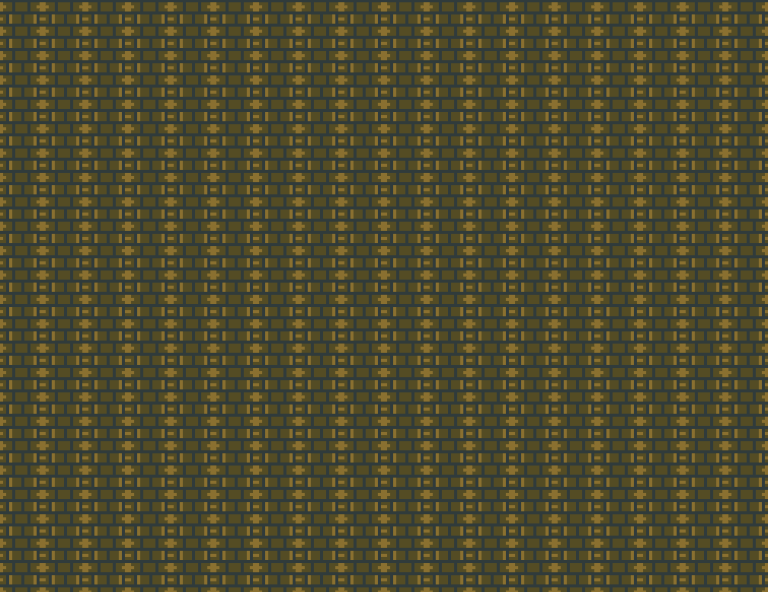
A Shadertoy shader for this pattern:

```glsl
// Woven brick bands: staggered olive bricks on slate, with columns of gold crosses, dashes and bars.

const float REPEATS = 18.0;            // tiles across the canvas
const vec2 TILE = vec2(14.0, 8.0);     // tile size in square stitches
const float BRICK_HALF = 1.5;          // half height of a brick course
const float COURSE = 4.0;              // distance between courses
const float SOFTNESS = 1.0;            // edge width in pixels

const vec3 SLATE = vec3(0.19, 0.23, 0.23);
const vec3 OLIVE = vec3(0.33, 0.30, 0.14);
const vec3 GOLD = vec3(0.54, 0.44, 0.19);

// Coverage of a rectangle that repeats once per tile
float block(vec2 p, vec2 center, vec2 halfSize, float edge) {
    vec2 offset = mod(p - center + 0.5 * TILE, TILE) - 0.5 * TILE;
    vec2 cover = clamp((halfSize - abs(offset)) / edge + 0.5, 0.0, 1.0);
    return cover.x * cover.y;
}

// Long and short bricks in one course, three bricks in the next
float bricks(vec2 p, float edge) {
    float cover = block(p, vec2(0.0), vec2(4.0, BRICK_HALF), edge);
    cover += block(p, vec2(7.0, 0.0), vec2(2.0, BRICK_HALF), edge);
    cover += block(p, vec2(0.5, COURSE), vec2(1.5, BRICK_HALF), edge);
    for (int i = 1; i <= 2; i++) {
        cover += block(p, vec2(5.0 * float(i), COURSE), vec2(2.0, BRICK_HALF), edge);
    }
    return min(cover, 1.0);
}

// Stepped cross on the long brick; dash and side bars on the next course
float ornament(vec2 p, float edge) {
    float cover = block(p, vec2(0.0), vec2(1.0, BRICK_HALF), edge);
    cover = max(cover, block(p, vec2(0.0), vec2(2.0, 0.5), edge));
    cover = max(cover, block(p, vec2(0.0, COURSE), vec2(1.0, 0.5), edge));
    for (float side = -1.0; side <= 1.0; side += 2.0) {
        vec2 center = vec2(0.5 + 3.0 * side, COURSE);
        cover = max(cover, block(p, center, vec2(0.5, BRICK_HALF), edge));
    }
    return cover;
}

void mainImage(out vec4 fragColor, in vec2 fragCoord) {
    float stitchesPerPixel = REPEATS * TILE.x / iResolution.x;
    vec2 p = fragCoord * stitchesPerPixel;
    float edge = SOFTNESS * stitchesPerPixel;

    vec3 color = mix(SLATE, OLIVE, bricks(p, edge));
    color = mix(color, GOLD, ornament(p, edge));
    fragColor = vec4(color, 1.0);
}
```
